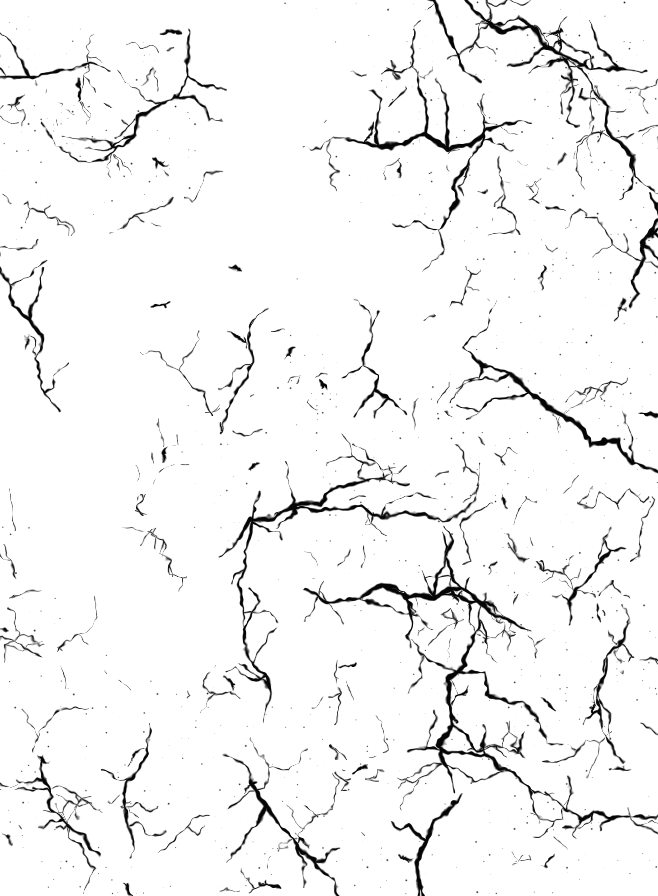
A Shadertoy shader for this texture:

```glsl
// Black branching cracks, broken hairlines, short flakes and fine dust on white.
// Each crack is a tapering random walk with side branches; value noise roughens
// its path and width, and a slow noise field leaves some areas bare.

const vec3 PAPER = vec3(1.0);
const vec3 INK = vec3(0.02);
const float EDGE_PIXELS = 1.0;      // half width of the smoothed edge
const float BOLD_WIDTH = 0.0019;    // half widths, canvas height = 1
const float HAIR_WIDTH = 0.0007;
const float FLAKE_WIDTH = 0.0014;
const float BOLD_LENGTH = 0.20;
const float HAIR_LENGTH = 0.14;
const float FLAKE_LENGTH = 0.021;
const float DUST_CELLS = 140.0;
const float DUST_SHARE = 0.22;
const int STEPS = 9;
const int TWIG_STEPS = 4;
const float TAU = 6.2831853;

float hash(vec2 p) {
    vec3 q = fract(p.xyx * 0.1031);
    q += dot(q, q.yzx + 33.33);
    return fract((q.x + q.y) * q.z);
}

float noise(vec2 p) {
    vec2 i = floor(p), f = fract(p);
    f = f * f * (3.0 - 2.0 * f);
    return mix(mix(hash(i), hash(i + vec2(1, 0)), f.x),
               mix(hash(i + vec2(0, 1)), hash(i + vec2(1, 1)), f.x), f.y);
}

vec2 heading(float angle) { return vec2(cos(angle), sin(angle)); }

// Where the surface is damaged (1) or bare (0)
float damage(vec2 p) { return smoothstep(0.2, 0.5, noise(p * 5.5 + 7.3)); }

// Distance to a segment whose half width runs from wa to wb
float taperedLine(vec2 p, vec2 a, vec2 b, float wa, float wb) {
    vec2 ab = b - a;
    float t = clamp(dot(p - a, ab) / dot(ab, ab), 0.0, 1.0);
    return length(p - a - ab * t) - mix(wa, wb, t);
}

float taper(float t, float swell) {
    return mix(0.35, 1.0, pow(max(sin(t * TAU * 0.5), 0.0), 0.7)) * mix(0.6, 1.3, swell);
}

// Side branch that thins out to a point
float twig(vec2 p, vec2 at, float angle, float stride, float width, float id) {
    float d = 1.0;
    for (int i = 0; i < TWIG_STEPS; i++) {
        float t = float(i) / float(TWIG_STEPS);
        float turn = (hash(vec2(id, float(i) + 71.0)) - 0.5) * 1.3;
        vec2 next = at + heading(angle + turn) * stride;
        d = min(d, taperedLine(p, at, next, width * (1.0 - 0.6 * t),
                               width * (0.85 - 0.6 * t)));
        at = next;
    }
    return d;
}

float crack(vec2 p, vec2 centre, float len, float width, float bend, float twigs, float id) {
    float angle = hash(vec2(id, 1.0)) * TAU;
    float curl = (hash(vec2(id, 2.0)) - 0.5) * 0.14;
    vec2 at = centre - heading(angle) * len * 0.5;
    if (distance(p, at) > len * 1.4 + 0.01) return 1.0;
    float stride = len / float(STEPS), d = 1.0, swell = 0.5;
    for (int i = 0; i < STEPS; i++) {
        float k = float(i), t = k / float(STEPS);
        float dir = angle + curl * k + (hash(vec2(id, k + 11.0)) - 0.5) * 2.0 * bend;
        float nextSwell = hash(vec2(id, k + 31.0));
        vec2 next = at + heading(dir) * stride;
        float wa = width * taper(t, swell);
        float wb = width * taper(t + 1.0 / float(STEPS), nextSwell);
        d = min(d, taperedLine(p, at, next, wa, wb));
        if (hash(vec2(id, k + 51.0)) < twigs) {
            float side = hash(vec2(id, k + 61.0)) < 0.5 ? -1.0 : 1.0;
            float spread = mix(0.6, 1.4, nextSwell);
            d = min(d, twig(p, next, dir + side * spread,
                            stride * mix(0.3, 0.75, swell), wb * 0.8, id + k * 3.7));
        }
        at = next;
        swell = nextSwell;
    }
    return d;
}

// Cracks of one kind, one per jittered cell, fewer on bare ground
float crackLayer(vec2 p, float aspect, ivec2 grid, float len, float width,
                 float bend, float twigs, float seed) {
    float d = 1.0;
    for (int y = 0; y < grid.y; y++)
    for (int x = 0; x < grid.x; x++) {
        float id = seed + float(y * grid.x + x);
        vec2 jitter = vec2(hash(vec2(id, 3.0)), hash(vec2(id, 4.0)));
        vec2 centre = (vec2(x, y) + jitter) / vec2(grid) * vec2(aspect, 1.0);
        if (hash(vec2(id, 5.0)) > mix(0.3, 0.9, damage(centre))) continue;
        float size = len * mix(0.6, 1.4, hash(vec2(id, 6.0)));
        d = min(d, crack(p, centre, size, width * mix(0.7, 1.25, jitter.x), bend, twigs, id));
    }
    return d;
}

float dust(vec2 p) {
    vec2 cell = floor(p * DUST_CELLS);
    if (hash(cell + 19.0) > DUST_SHARE * damage(p)) return 1.0;
    vec2 spot = mix(vec2(0.35), vec2(0.65), vec2(hash(cell + 3.0), hash(cell + 8.0)));
    float radius = mix(-0.0013, 0.0008, pow(hash(cell + 27.0), 2.0));
    return length(p - (cell + spot) / DUST_CELLS) - radius;
}

void mainImage(out vec4 fragColor, in vec2 fragCoord) {
    vec2 p = fragCoord / iResolution.y;
    float aspect = iResolution.x / iResolution.y;

    // Ragged path and edge
    vec2 q = p + 0.006 * (vec2(noise(p * 60.0), noise(p * 60.0 + 40.0)) - 0.5)
               + 0.0032 * (vec2(noise(p * 190.0), noise(p * 190.0 + 90.0)) - 0.5);
    float rough = (noise(p * 190.0 + 15.0) - 0.5) * 0.0018;
    float gaps = 0.004 * smoothstep(0.6, 0.72, noise(p * 55.0 + 23.0));

    float bold = crackLayer(q, aspect, ivec2(6, 7), BOLD_LENGTH, BOLD_WIDTH, 0.65, 0.4, 100.0);
    float hair = crackLayer(q, aspect, ivec2(8, 9), HAIR_LENGTH, HAIR_WIDTH, 0.95, 0.45, 300.0);
    float flake = crackLayer(q, aspect, ivec2(7, 10), FLAKE_LENGTH, FLAKE_WIDTH, 0.5, 0.1, 500.0);
    float d = min(min(bold, flake) + rough, hair + rough * 0.6 + gaps);
    d = min(d, dust(p));

    float edge = EDGE_PIXELS / iResolution.y;
    fragColor = vec4(mix(PAPER, INK, smoothstep(edge, -edge, d)), 1.0);
}
```
